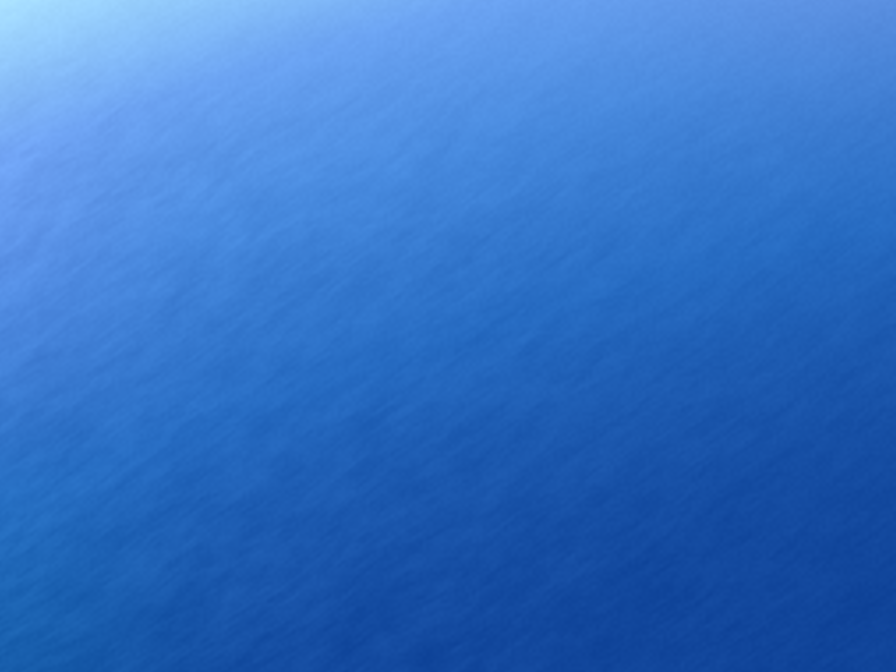
Write a Shadertoy shader that draws this texture.

```glsl
// Open blue water seen from high above: a glow in the upper left fades to
// deep blue at the lower right. A smooth tone field picks from a colour ramp,
// then slanted stretched noise adds wavelets and fine noise adds grain.

#define RIPPLE_ANGLE 0.62
#define RIPPLE_SCALE 95.0
#define RIPPLE_STRETCH 0.24
#define RIPPLE_AMOUNT 0.045
#define SWELL_AMOUNT 0.025
#define GRAIN_SCALE 190.0
#define GRAIN_AMOUNT 0.016

float hash(vec2 cell) {
    vec3 q = fract(cell.xyx * vec3(0.1031, 0.1030, 0.0973));
    q += dot(q, q.yzx + 33.33);
    return fract((q.x + q.y) * q.z);
}

// Smooth value noise in -0.5..0.5
float noise(vec2 p) {
    vec2 cell = floor(p);
    vec2 f = fract(p);
    f = f * f * (3.0 - 2.0 * f);
    float low = mix(hash(cell), hash(cell + vec2(1.0, 0.0)), f.x);
    float high = mix(hash(cell + vec2(0.0, 1.0)), hash(cell + 1.0), f.x);
    return mix(low, high, f.y) - 0.5;
}

// Brightness as a quadratic in height whose terms vary across the width
float waterTone(vec2 uv) {
    float x = uv.x;
    float base = 0.3 - 0.8 * x + 0.4 * x * x;
    float slope = 2.3 - 2.8 * x + 0.4 * x * x;
    float curve = 1.6 + x;
    return base + uv.y * (slope + uv.y * curve);
}

// Piecewise ramp from deep water (0) to bright haze (4)
vec3 waterRamp(float tone) {
    vec3 color = mix(vec3(0.07, 0.28, 0.615), vec3(0.15, 0.42, 0.76), clamp(tone, -0.2, 1.0));
    color = mix(color, vec3(0.28, 0.54, 0.87), clamp(tone - 1.0, 0.0, 1.0));
    color = mix(color, vec3(0.42, 0.64, 0.95), clamp(tone - 2.0, 0.0, 1.0));
    return mix(color, vec3(0.63, 0.85, 1.0), clamp(tone - 3.0, 0.0, 1.2));
}

// Slanted wavelets in two sizes, bent slightly by a broad warp
float ripples(vec2 p) {
    float c = cos(RIPPLE_ANGLE);
    float s = sin(RIPPLE_ANGLE);
    vec2 q = vec2(c * p.x + s * p.y, c * p.y - s * p.x);
    q.y += 0.015 * noise(p * 7.0);
    q *= RIPPLE_SCALE * vec2(RIPPLE_STRETCH, 1.0);
    return 0.65 * noise(q + 200.0) + 0.5 * noise(q * 1.9 + 470.0);
}

void mainImage(out vec4 fragColor, in vec2 fragCoord) {
    vec2 uv = fragCoord / iResolution.xy;
    vec2 p = fragCoord / iResolution.y;

    // Broad light and its local tints
    vec3 color = waterRamp(waterTone(uv));
    float teal = exp(-dot(uv * vec2(5.0, 3.5), uv * vec2(5.0, 3.5)));
    vec2 toLeft = (uv - vec2(0.0, 0.6)) * vec2(6.0, 4.0);
    vec2 toRight = (uv - vec2(1.0, 1.0)) * vec2(4.0, 5.0);
    color += teal * vec3(-0.01, 0.035, 0.005);
    color += exp(-dot(toLeft, toLeft)) * vec3(0.03, 0.0, 0.01);
    color += exp(-dot(toRight, toRight)) * vec3(0.02, -0.015, -0.02);

    // Wavelets are clearest on the left and soften in the haze
    float clarity = mix(1.0, 0.5, uv.x) * (1.0 - 0.6 * smoothstep(0.7, 1.0, uv.y));
    float detail = RIPPLE_AMOUNT * clarity * ripples(p);
    detail += SWELL_AMOUNT * clarity * noise(vec2(p.x + p.y, 2.4 * (p.y - 0.7 * p.x)) * 9.0 + 60.0);
    detail += GRAIN_AMOUNT * noise(p * GRAIN_SCALE + 30.0);
    color += detail * vec3(0.8, 1.0, 1.0);

    fragColor = vec4(clamp(color, 0.0, 1.0), 1.0);
}
```
